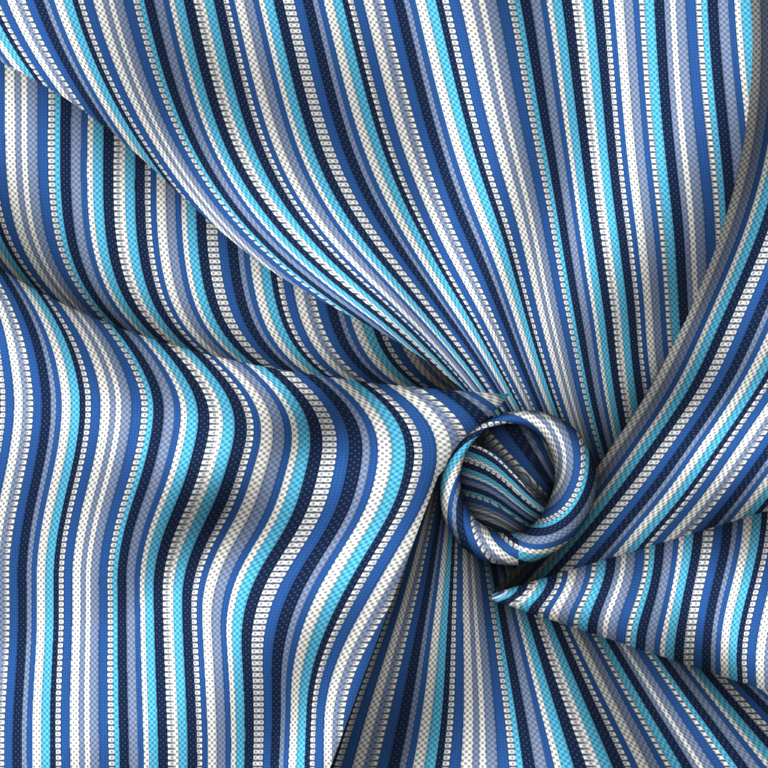
Give the GLSL for this texture, as a three.js fragment shader.

```glsl
varying vec2 vUv;

const float PI = 3.14159265;
const vec2 HUB = vec2(0.675, 0.365);
const float BANDS = 96.0;
const float BANDS_PER_REPEAT = 12.0;
const float THREADS = 260.0;

const vec3 CREAM = vec3(0.91, 0.90, 0.87);
const vec3 NAVY = vec3(0.09, 0.14, 0.25);
const vec3 BLUE = vec3(0.15, 0.32, 0.58);
const vec3 CYAN = vec3(0.33, 0.71, 0.85);
const vec3 LILAC = vec3(0.48, 0.54, 0.66);
const vec3 WEFT = vec3(0.46, 0.55, 0.66);

float hash(float n) { return fract(sin(n * 12.9898) * 4375.85); }

vec2 gradient(vec2 cell) {
  float a = 2.0 * PI * hash(cell.x + 57.0 * cell.y);
  return vec2(cos(a), sin(a));
}

float gradientNoise(vec2 p) {
  vec2 i = floor(p), f = fract(p), e = vec2(1.0, 0.0);
  vec2 w = f * f * (3.0 - 2.0 * f);
  float low = mix(dot(gradient(i), f), dot(gradient(i + e), f - e), w.x);
  float high = mix(dot(gradient(i + e.yx), f - e.yx), dot(gradient(i + 1.0), f - 1.0), w.x);
  return mix(low, high, w.y);
}

// Every sheet returns cloth coordinates in xy and light in z.
vec3 topSheet(vec2 p, float aboveRidge, float valley) {
  float a = p.y - 0.92 + 0.73 * p.x - 0.015 * sin(p.x * 14.0);
  float right = smoothstep(0.6, 0.9, p.x);
  float pull = mix(0.09, 0.22, smoothstep(0.1, 0.6, p.x)) * (1.0 - 0.8 * right);
  float shear = 0.24 * smoothstep(-0.1, 0.5, p.x) * (1.0 - 0.7 * right) * (1.0 - p.y);
  float light = 1.12 - 0.65 * exp(-abs(valley) / 0.09) * smoothstep(1.0, 0.45, p.y);
  if (a > 0.0) return vec3(p.x - shear - pull * exp(-a / 0.08), p.y, light - 0.25 * exp(-a / 0.02));
  float shadow = 0.5 * exp(a / 0.08) + 0.5 * exp(-aboveRidge / 0.06);
  return vec3(p.x + 0.1 - 0.07 * exp(-aboveRidge / 0.04), p.y, light - min(shadow, 0.82));
}

vec3 leftSheet(vec2 p, float belowRidge, float edge) {
  float start = mix(0.24, 0.0, smoothstep(0.15, 0.55, p.x));
  float bulge = (0.05 + 0.4 * p.x * p.x) * smoothstep(start, 0.5, p.y);
  float valley = p.y - 0.1 - 0.85 * p.x;
  float light = 1.2 - 0.3 * exp(-belowRidge / 0.012) - 0.3 * exp(-edge / 0.012);
  light -= 0.4 * exp(-valley * valley / 0.004) * smoothstep(0.05, 0.2, p.x);
  return vec3(1.12 * (p.x - bulge) + 0.085 * exp(-belowRidge / 0.07), p.y, light);
}

vec3 sweepSheet(vec2 p, float valley, float aboveRoll) {
  float light = 0.6 + 0.55 * smoothstep(0.0, 0.1, valley) - 0.45 * exp(-aboveRoll / 0.04);
  return vec3(0.3 + valley * 1.1, p.y, light);
}

vec3 rollSheet(vec2 p, float h) {
  return vec3(p.x * 1.1 + 0.014 * cos(h * PI), p.y, 0.35 + 0.85 * sin(PI * (0.1 + 0.78 * h)));
}

vec3 bottomSheet(vec2 p, float edge, float belowRoll) {
  float fan = (p.x - 0.6) / (0.5 - p.y);
  float shadow = 0.65 * exp(-edge / 0.07);
  shadow += 0.5 * exp(-max(belowRoll, 0.0) / 0.06) * smoothstep(0.58, 0.66, p.x);
  return vec3(0.6 + 0.45 * fan, p.y, 1.02 - min(shadow, 0.8));
}

// Rolled lip around a pocket with a slanted inner fold
vec3 knot(vec2 q, float angle, float r, float rim) {
  float lip = r - 0.06 + 0.018 * sin(angle + 2.2);
  if (lip > 0.0) {
    float h = clamp(lip / (lip + rim), 0.0, 1.0);
    float turn = atan(q.x, q.y);
    return vec3(0.125 * turn / PI + 1.3 * r, turn * 0.08, 0.35 + 0.8 * sin(PI * h));
  }
  float fold = q.y + 0.7 * q.x - 0.012 + 0.01 * sin(q.x * 50.0);
  vec2 apex = q - vec2(0.085, -0.06);
  float fan = 0.13 * atan(apex.y, -apex.x);
  float light = 0.85 - 0.6 * exp(lip / 0.018);
  if (fold > 0.0) return vec3(0.4 + fan, r, light - 0.5 * exp(-fold / 0.02));
  return vec3(0.7 + 1.2 * fold + fan, r, light + 0.4 * exp(fold / 0.015) - 0.1);
}

vec3 drape(vec2 p) {
  vec2 q = p - HUB;
  float angle = atan(q.y, q.x), r = length(q * vec2(1.0, 0.86));
  float rim = 0.094 + 0.009 * sin(angle * 2.0 + 1.0) - r;
  if (rim > 0.0) return knot(q, angle, r, rim);

  float ridge = p.y - 0.47 - 0.18 * exp(-p.x / 0.28);
  float edge = p.x - 0.43 - 0.37 * p.y - 0.5 * max(p.y - 0.38, 0.0);
  float valley = p.x - 0.98 + 0.65 * (0.95 - p.y) * (0.95 - p.y);
  float rollTop = 0.23 + 0.3 * (p.x - 0.65);
  float rollBase = 0.215 - 0.33 * (p.x - 0.65);

  vec3 cloth;
  if (ridge < 0.0 && edge < 0.0) cloth = leftSheet(p, -ridge, -edge);
  else if (p.x > 0.64 && p.y < rollTop && p.y > rollBase)
    cloth = rollSheet(p, (p.y - rollBase) / (rollTop - rollBase));
  else if (valley > 0.0 && p.y > rollTop) cloth = sweepSheet(p, valley, p.y - rollTop);
  else if (p.y < 0.36) cloth = bottomSheet(p, max(edge, 0.0), rollBase - p.y);
  else cloth = topSheet(p, max(ridge, 0.0), valley);

  // Soft folds radiating from the knot
  float fold = sin(angle * 11.0 + 4.0 * gradientNoise(p * 3.0));
  float spread = smoothstep(0.1, 0.35, r);
  cloth.x += spread * (0.002 * fold + 0.02 * gradientNoise(p * 3.0));
  cloth.z += spread * (0.18 * fold + 0.3 * gradientNoise(p * 4.0 + 7.0)) - 0.35 * exp(rim / 0.025);
  return cloth;
}

vec3 bandColour(float k) {
  vec3 c = mix(CREAM, NAVY, step(0.23, k));
  c = mix(c, BLUE, step(0.4, k));
  c = mix(c, CYAN, step(0.66, k));
  c = mix(c, LILAC, step(0.79, k));
  return mix(c, CREAM, step(0.92, k));
}

vec3 weave(vec2 cloth) {
  float across = cloth.x * BANDS;
  across += 0.28 * sin(across * PI * 0.5);
  float band = floor(across);
  float slot = mod(band, BANDS_PER_REPEAT);
  float k = fract(slot * 0.618 + 0.22 * hash(floor(band / BANDS_PER_REPEAT)));
  vec3 warp = bandColour(k);
  // Dark dashes in pale bands, then crossing threads
  vec2 thread = sin(cloth * THREADS * PI);
  float dash = smoothstep(0.3, 0.8, thread.y);
  warp = mix(warp, NAVY, 0.7 * dash * step(0.43, abs(k - 0.5)));
  float over = thread.x * thread.y;
  vec3 cross = mix(warp, WEFT, 0.5 * smoothstep(0.1, 0.7, -over));
  float groove = smoothstep(0.0, 0.2, 0.5 - abs(fract(across) - 0.5));
  return cross * (0.98 + 0.22 * over) * mix(0.85, 1.0, groove);
}

void main() {
  vec3 colour = vec3(0.0);
  for (int i = 0; i < 9; i++) {
    vec2 offset = vec2(mod(float(i), 3.0), floor(float(i) / 3.0)) - 1.0;
    vec3 cloth = drape(vUv + offset * 0.00065);
    colour += weave(cloth.xy) * clamp(cloth.z, 0.12, 1.25) / 9.0;
  }
  gl_FragColor = vec4(colour, 1.0);
}
```
